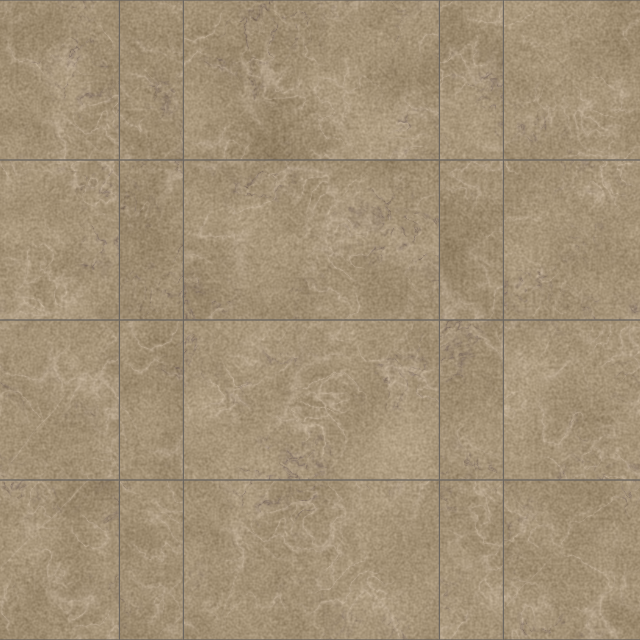
A WebGL 2 fragment shader for this texture:

```glsl
#version 300 es
precision highp float; precision highp int;

#define PERIOD 0.5
#define WIDE 0.4
#define SHIFT 0.2865
#define ROWS 4.0
#define JOINT 0.0020
#define GRAIN 0.075
#define MOTTLE 0.10
#define BODY vec3(0.638, 0.567, 0.457)
#define PALE vec3(0.765, 0.695, 0.605)
#define RUST vec3(0.485, 0.415, 0.380)
#define GROUT vec3(0.400, 0.385, 0.370)

uniform vec2 u_resolution;
out vec4 fragColor;

// Integer hash of a lattice cell, two values in 0..1
vec2 hash2(vec2 cell) {
  const uint M = 1664525u;
  uvec2 v = uvec2(ivec2(cell)) * M + 1013904223u;
  v.x += v.y * M;
  v.y += v.x * M;
  v ^= v >> 16u;
  v.x += v.y * M;
  v.y += v.x * M;
  v ^= v >> 16u;
  return vec2(v >> 8u) / 16777216.0;
}

float corner(vec2 cell, vec2 offset) {
  return dot(hash2(cell) * 2.0 - 1.0, offset);
}

// Gradient noise, roughly -0.7..0.7
float noise(vec2 p) {
  vec2 i = floor(p), f = p - i;
  vec2 s = f * f * f * (f * (f * 6.0 - 15.0) + 10.0);
  vec2 e = vec2(1.0, 0.0);
  float low = mix(corner(i, f), corner(i + e.xy, f - e.xy), s.x);
  float high = mix(corner(i + e.yx, f - e.yx), corner(i + e.xx, f - e.xx), s.x);
  return 1.4 * mix(low, high, s.y);
}

float fbm(vec2 p) {
  float sum = 0.0, amplitude = 0.6;
  for (int i = 0; i < 5; i++) {
    sum += amplitude * noise(p);
    p = mat2(1.6, 1.2, -1.2, 1.6) * p + 13.7;
    amplitude *= 0.52;
  }
  return sum;
}

// Thin line along the zero contour of a field
float contour(float field, float width) {
  return exp(-abs(field) / width);
}

vec3 stone(vec2 p, float angle) {
  vec2 warp = vec2(fbm(p * 11.0), fbm(p * 11.0 + 41.3));
  vec2 q = p + 0.055 * warp;

  // Cloudy body and fine grain
  float cloud = fbm(p * 7.0 + 5.0);
  float grain = noise(p * 230.0) + 0.6 * noise(p * 115.0 + 3.0);
  vec3 color = BODY + MOTTLE * cloud + 0.035 * fbm(q * 34.0);

  // Branching pale veins at three scales, each in its own patches
  float veins = 0.0, frequency = 6.0;
  for (int i = 0; i < 3; i++) {
    vec2 shift = vec2(19.1, 7.3) * float(i);
    float patchy = smoothstep(-0.05, 0.38, noise(p * 9.0 + shift));
    float line = contour(noise(q * frequency + shift), 0.0032 * frequency);
    veins = max(veins, line * patchy);
    frequency *= 2.1;
  }

  // Long straighter fissures
  vec2 along = vec2(cos(angle), sin(angle));
  vec2 r = vec2(dot(p, along), dot(p, vec2(-along.y, along.x)));
  r = r * vec2(1.6, 7.0) + 0.07 * warp;
  float fissure = contour(noise(r + 27.0), 0.014);
  fissure *= smoothstep(0.0, 0.35, noise(p * 7.0 + 61.0));
  veins = max(veins, 0.75 * fissure);
  color = mix(color, PALE, 0.72 * veins);

  // Crinkled rusty cracks with a pale rim on one side
  float crack = fbm(q * 15.0 + 83.0);
  float worn = smoothstep(-0.06, 0.32, fbm(p * 6.0 + 29.0));
  float broken = smoothstep(-0.3, 0.25, noise(p * 75.0));
  color = mix(color, PALE, 0.34 * worn * contour(crack - 0.09, 0.05));
  color = mix(color, RUST, 0.75 * worn * broken * contour(crack, 0.033));
  color = mix(color, RUST, 0.16 * worn * smoothstep(0.05, 0.4, fbm(q * 24.0)));
  return color + GRAIN * grain;
}

void main() {
  vec2 uv = gl_FragCoord.xy / u_resolution;

  // Alternating wide and narrow columns, identities wrapping at the edges
  float x = uv.x - SHIFT;
  float column = floor(x / PERIOD);
  float within = x - column * PERIOD;
  float narrow = step(WIDE, within);
  float row = floor(uv.y * ROWS);
  vec2 tile = vec2(mod(column, 2.0) * 2.0 + narrow, mod(row, ROWS));
  vec2 local = vec2(within - narrow * WIDE, uv.y - row / ROWS);

  // Each tile is cut from its own place in the stone
  vec2 seed = hash2(tile + 11.0);
  vec3 color = stone(local + seed * 9.0, mix(-1.1, 1.1, seed.y));
  color += 0.024 * (seed.x - 0.5) - 0.012 * narrow;

  // Joints
  float side = min(min(within, abs(within - WIDE)), PERIOD - within);
  float edge = min(side, min(local.y, 1.0 / ROWS - local.y));
  float pixel = 1.0 / min(u_resolution.x, u_resolution.y);
  float joint = 1.0 - smoothstep(-0.5 * pixel, 0.5 * pixel, edge - 0.5 * JOINT);
  fragColor = vec4(mix(color, GROUT, 0.9 * joint), 1.0);
}
```
